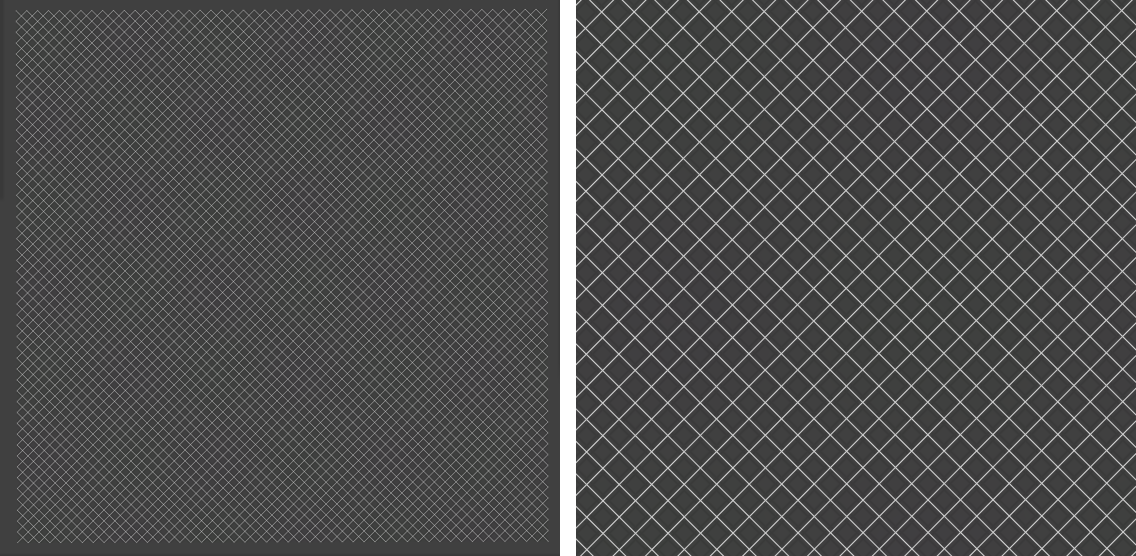
Left: the whole. Right: its middle third, enlarged.
Reproduce this pattern procedurally as a WebGL 1 fragment shader.

```glsl
precision highp float;
// A fine mesh of pale diagonal lines on a dark grey sheet with a plain margin.
// Two families of 45 degree lines repeat in a slightly turned square panel;
// thin dark fringes, faint tint bands and edge shadows give the printed look.

uniform vec2 u_resolution;

#define CELLS 49.0
#define PANEL_CENTER vec2(0.5038, 0.5000)
#define PANEL_SIZE vec2(0.9480, 0.9505)
#define PANEL_TURN 0.0027
#define LINE_WIDTH 0.00066
#define LINE_GREY 0.81
#define BASE_GREY 0.25
#define FRINGE_OFFSET 0.0026
#define FRINGE_WIDTH 0.0007
#define FRINGE_DEPTH 0.024
#define TINT_PERIOD vec2(0.310, 0.300)
#define WEAR 0.12

const float TAU = 6.2831853;

float hash(vec2 p) {
  return fract(sin(dot(p, vec2(127.1, 311.7))) * 43758.5453);
}

// Share of a diagonal pixel footprint lying below a signed distance.
float footprint(float t) {
  t = clamp(t, -1.0, 1.0);
  return 0.5 + t - 0.5 * t * abs(t);
}

// Pixel coverage of a 45 degree line at distance d.
float lineCoverage(float d, float pixel) {
  float reach = 0.7071 * pixel;
  float halfWidth = 0.5 * LINE_WIDTH;
  return footprint((d + halfWidth) / reach) - footprint((d - halfWidth) / reach);
}

// Dark fringe running along both sides of a line.
float fringe(float d) {
  float t = (d - FRINGE_OFFSET) / FRINGE_WIDTH;
  return exp(-t * t);
}

// Distance to the nearest line of a family with unit spacing.
float familyDistance(float phase, float pitch) {
  return abs(fract(phase + 0.5) - 0.5) * pitch * 0.7071;
}

void main() {
  float pixel = 1.0 / u_resolution.x;
  vec2 uv = gl_FragCoord.xy * pixel;
  float top = u_resolution.y * pixel;

  // Panel coordinates, turned a little anticlockwise.
  float c = cos(PANEL_TURN);
  float s = sin(PANEL_TURN);
  vec2 offset = uv - PANEL_CENTER;
  vec2 p = vec2(c * offset.x + s * offset.y, c * offset.y - s * offset.x);
  vec2 grid = (p / PANEL_SIZE + 0.5) * CELLS;
  vec2 border = abs(p) - 0.5 * PANEL_SIZE - 0.5 * LINE_WIDTH;
  float inside = clamp(0.5 - max(border.x, border.y) / pixel, 0.0, 1.0);

  // Rising and falling line families.
  float pitch = 0.5 * (PANEL_SIZE.x + PANEL_SIZE.y) / CELLS;
  float rising = familyDistance(grid.x - grid.y, pitch);
  float falling = familyDistance(grid.x + grid.y, pitch);
  float mesh = 1.0 - (1.0 - lineCoverage(rising, pixel))
                   * (1.0 - lineCoverage(falling, pixel));
  mesh *= 1.0 + WEAR * (hash(floor(grid * 2.0)) - 0.5);

  // Sheet with soft shadows along its left, right and lower edges.
  float leftShade = (1.0 - smoothstep(0.003, 0.010, uv.x))
                  * smoothstep(top - 0.362, top - 0.350, uv.y);
  float rightShade = smoothstep(0.994, 1.0, uv.x) * smoothstep(0.30, 0.36, uv.y);
  float lowerShade = 1.0 - smoothstep(0.0, 0.007, uv.y);
  float shade = max(leftShade, max(rightShade, lowerShade));
  vec3 color = vec3(BASE_GREY - 0.028 * shade);

  // Broad, staggered bands of faint tint inside the panel.
  vec2 wave = cos(TAU * (uv - vec2(0.234, 0.924)) / TINT_PERIOD);
  color += inside * wave.x * wave.y * vec3(0.003, -0.003, 0.004);

  // Fringes first, then the pale lines.
  color -= FRINGE_DEPTH * inside * max(fringe(rising), fringe(falling));
  color = mix(color, vec3(LINE_GREY), clamp(mesh * inside, 0.0, 1.0));
  gl_FragColor = vec4(color, 1.0);
}
```
